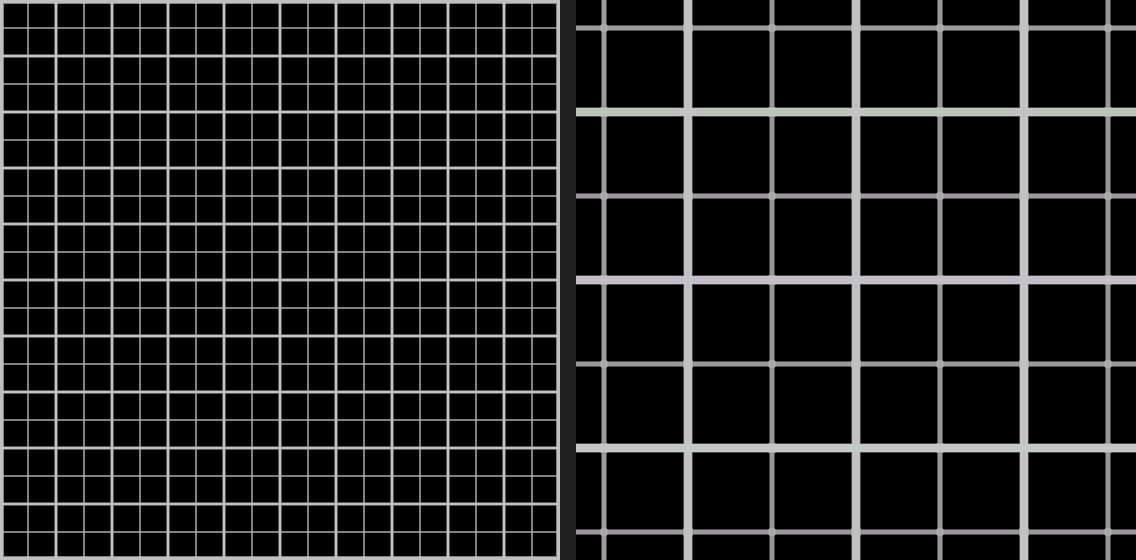
Left: the whole. Right: its middle third, enlarged.
Give the GLSL for this pattern, as a WebGL 2 fragment shader.

```glsl
#version 300 es
precision highp float;
// Ten by ten black cells framed by pale grey lines, each cell quartered
// by finer lines. Distances to the nearest line are folded from the
// canvas position, and small round joints thicken the crossings.

uniform vec2 u_resolution;
out vec4 outColor;

const float CELLS = 10.0;
const float MAJOR_WIDTH = 0.0052;
const float MINOR_WIDTH = 0.0030;
const float BORDER_WIDTH = 0.0066;
const float MAJOR_JOINT = 0.0035;
const float MINOR_JOINT = 0.0027;

const vec3 BLACK = vec3(0.0);
const vec3 BORDER_GREY = vec3(0.745, 0.755, 0.745);
const vec3 MAJOR_GREY = vec3(0.765);
const vec3 MINOR_GREY = vec3(0.60);
const vec3 JOINT_GREY = vec3(0.66);
const vec3 LAVENDER = vec3(0.01, -0.015, 0.015);

float hash(float n) {
  return fract(sin(n * 12.9898) * 43758.55);
}

// Signed distance to the nearest line of a regular family.
vec2 lineOffset(vec2 p, float count, float phase) {
  return (fract(p * count - phase + 0.5) - 0.5) / count;
}

// Coverage of a shape edge: d is negative inside.
float coverage(float d, float pixel) {
  return clamp(0.5 - d / pixel, 0.0, 1.0);
}

float stroke(float offset, float width, float pixel) {
  return coverage(abs(offset) - 0.5 * width, pixel);
}

// Slight change of brightness from one line to the next.
vec3 vary(vec3 grey, float id) {
  return grey * (0.98 + 0.04 * hash(id));
}

// Alternate horizontal lines lean to lavender or green.
vec3 tint(vec3 grey, float id) {
  float side = 1.0 - 2.0 * mod(id, 2.0);
  return grey - side * LAVENDER;
}

void main() {
  vec2 p = gl_FragCoord.xy / u_resolution;
  float pixel = 1.0 / min(u_resolution.x, u_resolution.y);

  vec2 major = lineOffset(p, CELLS, 0.0);
  vec2 minor = lineOffset(p, CELLS, 0.5);
  vec2 majorId = floor(p * CELLS + 0.5);
  vec2 minorId = floor(p * CELLS);

  // Fine lines through the middle of each cell.
  vec3 color = BLACK;
  vec3 fineAcross = tint(vary(MINOR_GREY, minorId.y + 41.0), minorId.y);
  vec3 fineUp = vary(MINOR_GREY, minorId.x + 17.0);
  color = max(color, fineAcross * stroke(minor.y, MINOR_WIDTH, pixel));
  color = max(color, fineUp * stroke(minor.x, MINOR_WIDTH, pixel));

  // Round joints where fine lines meet any other line.
  float fineJoint = coverage(length(minor) - MINOR_JOINT, pixel);
  float sideJoint = min(length(vec2(major.x, minor.y)),
                        length(vec2(minor.x, major.y)));
  color = max(color, JOINT_GREY * fineJoint);
  color = max(color, JOINT_GREY * coverage(sideJoint - MAJOR_JOINT, pixel));

  // Broad lines between cells.
  vec3 broadAcross = tint(vary(MAJOR_GREY, majorId.y + 7.0), majorId.y);
  vec3 broadUp = vary(MAJOR_GREY, majorId.x + 29.0);
  color = max(color, broadAcross * stroke(major.y, MAJOR_WIDTH, pixel));
  color = max(color, broadUp * stroke(major.x, MAJOR_WIDTH, pixel));
  float broadJoint = coverage(length(major) - MAJOR_JOINT, pixel);
  color = max(color, MAJOR_GREY * broadJoint);

  // Frame around the canvas.
  vec2 inset = min(p, 1.0 - p);
  float frame = coverage(min(inset.x, inset.y) - BORDER_WIDTH, pixel);
  color = mix(color, BORDER_GREY, frame);

  outColor = vec4(color, 1.0);
}
```
